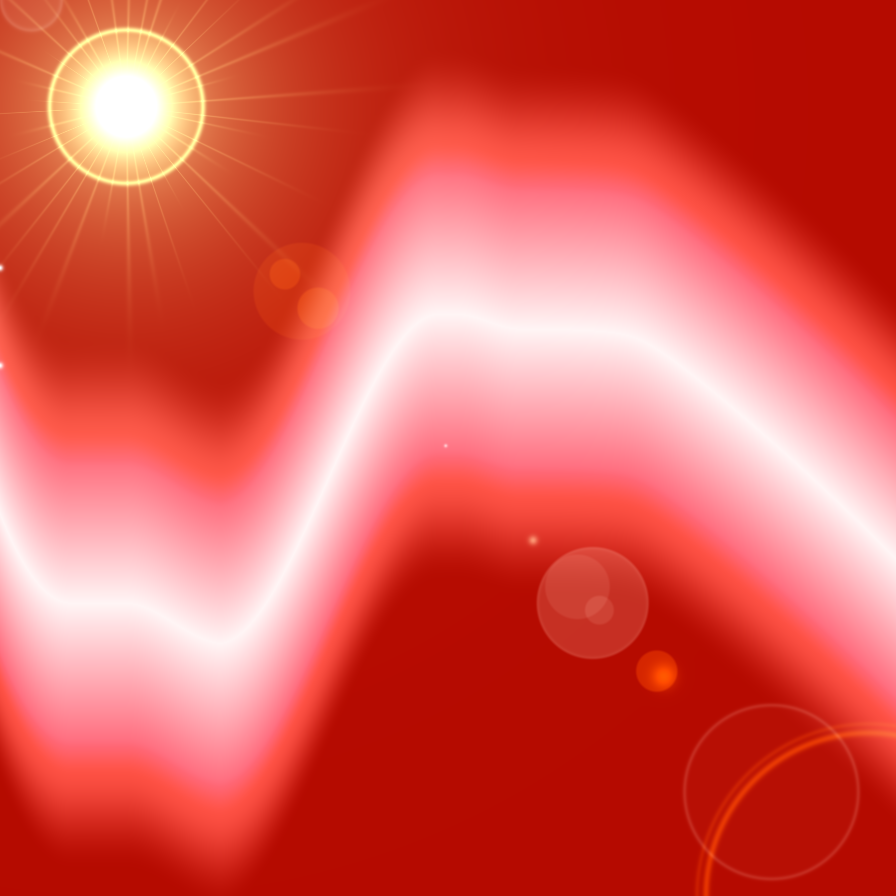
Write a WebGL 2 fragment shader that draws this background.

```glsl
#version 300 es
precision highp float;
// A glowing white-pink wave on deep red, with a sun flare and lens ghosts.
uniform vec2 u_resolution;
out vec4 fragColor;

#define SUN vec2(0.141, 0.881)
#define HALO_RADIUS 0.086
#define PINK_EDGE 0.160
#define ORANGE_EDGE 0.193
#define FADE_EDGE 0.298
#define RAY_COUNT 38.0
#define SOFT 0.0018

const float TAU = 6.2831853;
const vec3 RED = vec3(0.71, 0.04, 0.0);
const vec3 ORANGE = vec3(1.0, 0.32, 0.27);
const vec3 PINK = vec3(1.0, 0.41, 0.48);
const vec3 WHITE = vec3(1.0, 0.96, 0.96);
const vec3 EMBER = vec3(1.0, 0.26, 0.0);
const vec3 MIST = vec3(0.45, 0.30, 0.27);

float hash(float n) {
  return fract(sin(n * 127.1) * 43758.5453);
}

vec3 screen(vec3 a, vec3 b) {
  return 1.0 - (1.0 - a) * (1.0 - clamp(b, 0.0, 1.0));
}

float disc(vec2 p, vec2 center, float radius) {
  return 1.0 - smoothstep(-SOFT, SOFT, length(p - center) - radius);
}

float ring(vec2 p, vec2 center, float radius, float width) {
  float d = (length(p - center) - radius) / width;
  return exp(-d * d);
}

float spot(vec2 p, vec2 center, float radius) {
  return ring(p, center, 0.0, radius);
}

// Height of the wave's bright spine
float spine(float x) {
  float s = x - 0.71;
  float y = 0.327 + 0.10 * pow(max(1.0 - x / 0.08, 0.0), 2.0);
  y -= 0.045 * smoothstep(0.14, 0.25, x);
  y += 0.368 * smoothstep(0.243, 0.49, x);
  y -= 0.016 * smoothstep(0.51, 0.58, x);
  y -= 0.385 * (s + sqrt(s * s + 0.0009));
  return y - 0.4 * pow(max(s, 0.0), 2.0);
}

vec3 wave(vec2 p) {
  float d = abs(p.y - spine(p.x));
  vec3 glow = mix(ORANGE, RED, smoothstep(ORANGE_EDGE - 0.015, FADE_EDGE, d));
  vec3 body = mix(WHITE, PINK, clamp(d / PINK_EDGE, 0.0, 1.0));
  return mix(body, glow, smoothstep(PINK_EDGE - 0.01, ORANGE_EDGE, d));
}

// Thin light streaks, one jittered streak per angular cell
float rays(vec2 q) {
  float r = length(q);
  float a = (atan(q.y, q.x) / TAU + 0.5) * RAY_COUNT;
  float id = floor(a);
  float offset = fract(a) - mix(0.25, 0.75, hash(id + 3.0));
  float width = mix(0.03, 0.12, hash(id + 19.0));
  float reach = mix(0.10, 0.38, hash(id + 41.0));
  float streak = exp(-offset * offset / (width * width));
  return streak * smoothstep(0.03, 0.09, r) * (1.0 - smoothstep(0.05, reach, r));
}

vec3 sun(vec2 p) {
  vec2 q = p - SUN;
  float r = length(q);
  vec3 light = vec3(1.1, 0.84, 0.55) * exp(-r / 0.135);
  light += vec3(1.0, 0.95, 0.85) * exp(-pow(r / 0.046, 2.0));
  light += vec3(0.20, 0.15, 0.08) * disc(p, SUN, HALO_RADIUS);
  light += vec3(0.45, 0.42, 0.26) * ring(p, SUN, HALO_RADIUS, 0.003);
  return light + vec3(0.22, 0.14, 0.08) * rays(q);
}

vec3 ghosts(vec2 p) {
  // Orange cluster beside the wave
  vec3 light = EMBER * 0.20 * disc(p, vec2(0.337, 0.675), 0.054);
  light += EMBER * 0.28 * disc(p, vec2(0.318, 0.694), 0.017);
  light += EMBER * 0.32 * disc(p, vec2(0.355, 0.656), 0.023);
  // Pale bubble at the top edge
  vec2 bubble = vec2(0.035, 1.0);
  light += MIST * (0.25 * disc(p, bubble, 0.035) + 0.3 * ring(p, bubble, 0.034, 0.003));
  // Misty discs below the wave
  vec2 mist = vec2(0.6615, 0.327);
  light += MIST * (0.50 * disc(p, mist, 0.0625) + 0.12 * ring(p, mist, 0.061, 0.002));
  light += MIST * 0.22 * disc(p, vec2(0.6445, 0.345), 0.036);
  light += MIST * 0.25 * disc(p, vec2(0.669, 0.319), 0.016);
  // Ember and sparks
  light += EMBER * 0.42 * disc(p, vec2(0.733, 0.251), 0.023);
  light += EMBER * 0.80 * spot(p, vec2(0.741, 0.245), 0.013);
  light += vec3(0.9, 0.48, 0.35) * spot(p, vec2(0.595, 0.397), 0.005);
  light += 0.6 * spot(p, vec2(0.4975, 0.5025), 0.002);
  light += spot(p, vec2(0.0, 0.701), 0.0035) + spot(p, vec2(0.0, 0.592), 0.0035);
  // Large circles in the lower right corner
  vec2 hoop = vec2(0.861, 0.116);
  light += MIST * (0.06 * disc(p, hoop, 0.098) + 0.38 * ring(p, hoop, 0.097, 0.0025));
  vec2 arc = vec2(0.970, 0.0);
  light += EMBER * 0.65 * ring(p, arc, 0.182, 0.004);
  return light + EMBER * 0.28 * ring(p, arc, 0.192, 0.003);
}

void main() {
  vec2 p = gl_FragCoord.xy / u_resolution;
  vec3 color = screen(wave(p), sun(p));
  fragColor = vec4(screen(color, ghosts(p)), 1.0);
}
```
